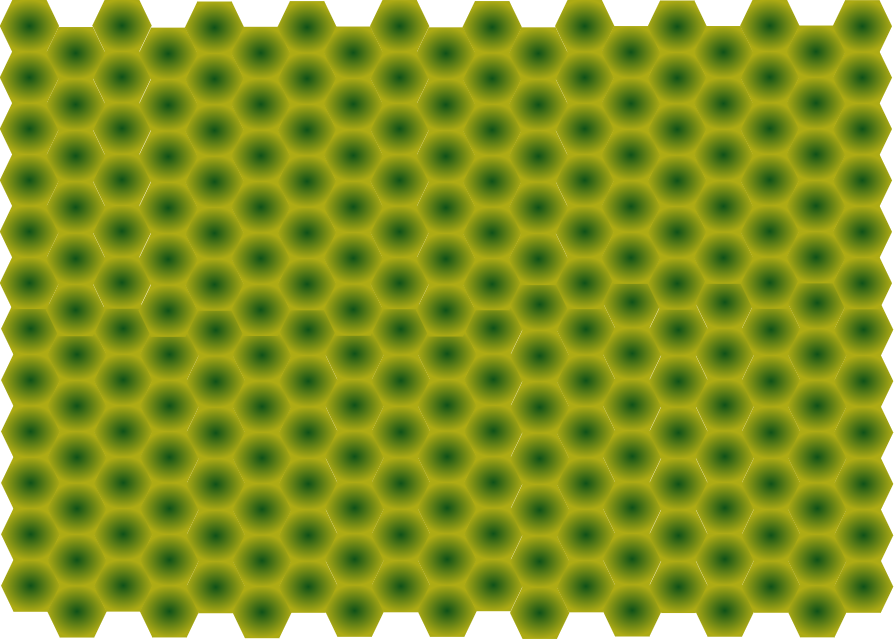
Reproduce this pattern procedurally as a Shadertoy shader.

```glsl
// Honeycomb of shaded green-gold hexagons on white, laid in two slightly overlapping bands.

// Lengths are fractions of the canvas height, measured from the top left.
#define COLS 19
#define ROWS 12
#define PITCH vec2(0.0723, 0.0803)
#define HALF_SIZE vec2(0.0464, 0.0408)
#define TOP_HALF 0.0268
#define FIRST vec2(0.0460, 0.0420)
#define LAST_Y 0.9155
#define LOWER_SHIFT 0.0020
#define JITTER 0.0045
#define CORE vec3(0.06, 0.32, 0.09)
#define RIM vec3(0.68, 0.67, 0.08)
#define PAPER vec3(1.0)

float hash(float n) {
    return fract(sin(n * 12.99 + 4.1) * 4375.85);
}

// Signed distance to a flat-topped hexagon
float hexDistance(vec2 q) {
    q = abs(q);
    vec2 slant = normalize(vec2(HALF_SIZE.y, HALF_SIZE.x - TOP_HALF));
    return max(q.y - HALF_SIZE.y, dot(q - vec2(HALF_SIZE.x, 0.0), slant));
}

// The upper band hangs from the top, the lower one stands on the bottom
vec2 tileCentre(int col, int row) {
    bool odd = (col & 1) == 1;
    int upperRows = (odd && col > 10) ? 5 : 6;
    bool lower = row >= upperRows;
    float c = float(col);
    vec2 centre = FIRST + PITCH * vec2(c, float(row));
    if (lower) {
        centre.x += LOWER_SHIFT;
        centre.y = LAST_Y - PITCH.y * float(ROWS - 1 - row);
    }
    if (odd) centre.y += 0.5 * PITCH.y;
    centre.y += JITTER * (hash(c + (lower ? 40.0 : 0.0)) - 0.5);
    return centre;
}

// Elliptical gradient from the dark core to the bright rim
vec3 tileColour(vec2 q) {
    return mix(CORE, RIM, min(length(q / HALF_SIZE), 1.0));
}

void mainImage(out vec4 fragColor, in vec2 fragCoord) {
    float pixel = 1.0 / iResolution.y;
    vec2 p = vec2(fragCoord.x, iResolution.y - fragCoord.y) * pixel;
    ivec2 nearest = ivec2(floor((p - FIRST) / PITCH + 0.5));
    vec3 colour = PAPER;

    // Paint nearby tiles from the bottom up, so upper tiles cover lower ones
    for (int j = 2; j >= -2; j--) {
        for (int i = -1; i <= 1; i++) {
            int col = nearest.x + i;
            int row = nearest.y + j;
            if (col < 0 || col >= COLS || row < 0 || row >= ROWS) continue;
            vec2 q = p - tileCentre(col, row);
            float cover = clamp(0.5 - hexDistance(q) / pixel, 0.0, 1.0);
            colour = mix(colour, tileColour(q), cover);
        }
    }
    fragColor = vec4(colour, 1.0);
}
```
